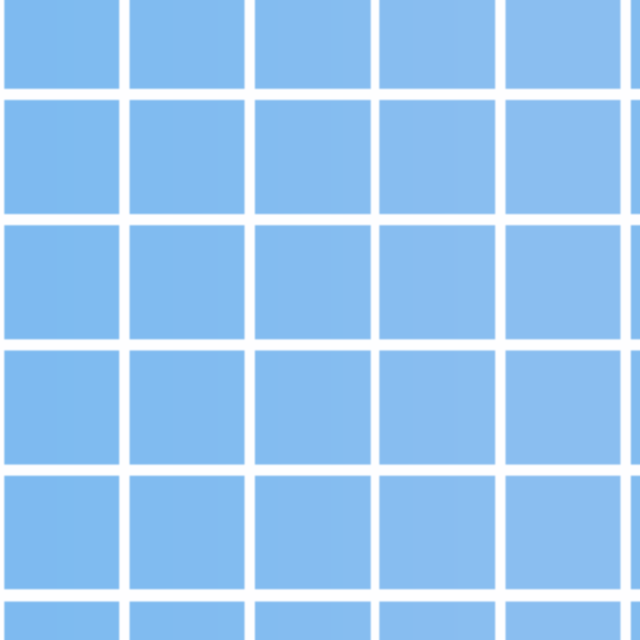
Reproduce this pattern procedurally as a Shadertoy shader.

```glsl
const vec2 PITCH = vec2(0.1958, 0.1957);       // spacing of the grid lines
const vec2 ORIGIN = vec2(-0.0014, 0.0697);     // centre of the first lines
const vec2 HALF_WIDTH = vec2(0.0081, 0.0087);  // half thickness of the lines
const float NARROWING = 0.0014;                // slimmer fourth upright
const float WIDENING = 0.0009;                 // thicker lowest crossbar
const float SOFTNESS = 0.0026;                 // blur on each side of an edge
const vec3 LINE_COLOR = vec3(0.995, 0.996, 1.0);
const vec3 TILE_LEFT = vec3(0.494, 0.731, 0.940);
const vec3 TILE_RIGHT = vec3(0.542, 0.745, 0.941);
const float GRADIENT_COLUMNS = 5.0;            // columns before the tint restarts
const float RESTART_TINT = 0.35;               // tint of the column after that

// Coverage of the nearest upright (x) and crossbar (y)
vec2 gridLines(vec2 uv, float blur) {
    vec2 grid = (uv - ORIGIN) / PITCH;
    vec2 index = floor(grid + 0.5);
    vec2 dist = abs(grid - index) * PITCH;
    vec2 halfWidth = HALF_WIDTH;
    if (index.x == 3.0) halfWidth.x -= NARROWING;
    if (index.y == 0.0) halfWidth.y += WIDENING;
    return 1.0 - smoothstep(halfWidth - blur, halfWidth + blur, dist);
}

// Faint tint that grows from left to right
vec3 tileColor(vec2 uv) {
    float column = (uv.x - ORIGIN.x) / PITCH.x;
    float tint = column < GRADIENT_COLUMNS ? column / GRADIENT_COLUMNS : RESTART_TINT;
    return mix(TILE_LEFT, TILE_RIGHT, smoothstep(0.0, 0.95, tint));
}

void mainImage(out vec4 fragColor, in vec2 fragCoord) {
    vec2 uv = fragCoord / iResolution.y;
    float blur = max(SOFTNESS, 0.75 / iResolution.y);

    vec2 lines = gridLines(uv, blur);
    float coverage = 1.0 - (1.0 - lines.x) * (1.0 - lines.y);

    fragColor = vec4(mix(tileColor(uv), LINE_COLOR, coverage), 1.0);
}
```
